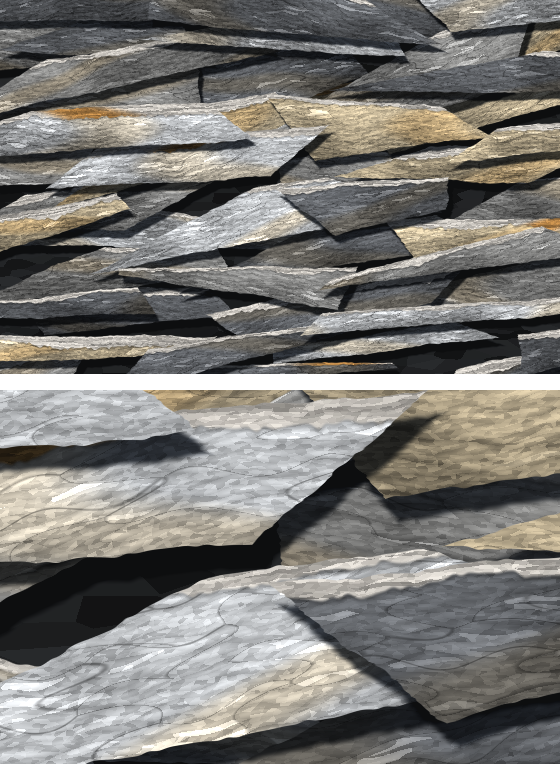
Top: the whole. Bottom: its middle third, enlarged.
This texture is drawn by a WebGL 1 fragment shader. Its source:

```glsl
precision highp float;
uniform vec2 u_resolution;

float hash(float n) { return fract(sin(n * 12.9898) * 43758.547); }
vec2 hash2(vec2 c) {
  return fract(sin(vec2(dot(c, vec2(127.1, 311.7)), dot(c, vec2(269.5, 183.3)))) * 43758.547);
}

// Cellular noise: nearest distance, crack distance, cell shade
vec3 cells(vec2 p) {
  vec2 corner = floor(p);
  float nearest = 9.0, second = 9.0, shade = 0.0;
  for (int j = -1; j <= 1; j++) {
    for (int i = -1; i <= 1; i++) {
      vec2 c = corner + vec2(float(i), float(j));
      vec2 h = hash2(c);
      float d = length(c + h - p);
      if (d < nearest) { second = nearest; nearest = d; shade = fract(h.x * 7.0 + h.y * 3.0); }
      else second = min(second, d);
    }
  }
  return vec3(nearest, second - nearest, shade);
}

float ragged(float x) {
  return sin(x * 9.0 + 2.0 * sin(x * 7.0)) * 0.6
       + sin(x * 43.0 + 3.0 * sin(x * 29.0)) * 0.22
       + sin(x * 173.0 + 2.0 * sin(x * 89.0)) * 0.13;
}

// Wedge-ended slab; x is the outline distance, y the distance to the top edge
vec2 slab(vec2 q, vec2 size, float seed) {
  q += 0.005 * vec2(ragged(q.y * 4.0 + seed), ragged(q.x + seed * 3.0));
  float top = q.y - size.y + q.x * (hash(seed + 1.0) - 0.4) * 0.2;
  float bottom = -q.y - size.y + q.x * (hash(seed + 2.0) - 0.5) * 0.24;
  float leftSlant = mix(-1.0, 4.0, hash(seed + 3.0));
  float rightSlant = mix(-2.5, 2.5, hash(seed + 4.0));
  float left = (-q.x + leftSlant * q.y - size.x) / length(vec2(1.0, leftSlant));
  float right = (q.x + rightSlant * q.y - size.x) / length(vec2(1.0, rightSlant));
  return vec2(max(max(top, bottom), max(left, right)), top);
}

vec3 stone(vec2 q, vec2 size, float top, float seed) {
  vec2 s = q + seed * 1.7;
  s.y += 0.006 * sin(s.x * 13.0 + 2.0 * sin(s.x * 5.0)) + 0.12 * s.x * (hash(seed + 13.0) - 0.5);
  vec3 flake = cells(s * vec2(7.0, 30.0) + 0.25 * sin(s.yx * vec2(130.0, 47.0)));
  vec3 grain = cells(s * vec2(25.0, 170.0) + 0.3 * sin(s.yx * vec2(310.0, 90.0)));
  vec3 grit = cells(s * vec2(130.0, 290.0));

  float kind = hash(seed + 5.0);
  vec3 tone = vec3(0.34, 0.35, 0.365);
  if (kind > 0.28) tone = vec3(0.48, 0.48, 0.475);
  if (kind > 0.58) tone = vec3(0.71, 0.655, 0.545);
  if (kind > 0.80) tone = vec3(0.66, 0.67, 0.68);

  // Split face with flakes, streaks and a broad change of light
  float light = 1.0 + 0.16 * sin(s.x * 7.0 + s.y * 16.0 + sin(s.x * 17.0));
  light += 0.20 * (flake.z - 0.5) + 0.20 * (grain.z - 0.5) + 0.26 * (grit.z - 0.5);
  light += 0.22 * (0.45 - grain.x) + 0.12 * q.y / size.y;
  light += 0.05 * sin(s.y * 420.0 + 4.0 * sin(s.x * 21.0) + 2.0 * sin(s.x * 53.0));
  float chip = step(0.6, flake.z) * (1.0 - smoothstep(0.0, 0.07, flake.y));
  light *= 1.0 - 0.3 * chip;
  vec3 face = tone * light;
  float rust = smoothstep(0.4, 1.0, sin(s.x * 8.0 + 3.0 * sin(s.y * 14.0)));
  face *= mix(vec3(1.0), vec3(1.1, 1.01, 0.86), rust * 0.7);
  face += 0.2 * smoothstep(0.75, 1.0, grain.z) * smoothstep(0.45, 0.9, flake.z);

  // Sunlit layered rim along the top
  float depth = mix(0.004, 0.024, hash(seed + 6.0)) * (1.0 + 0.6 * ragged(s.x * 1.3));
  float layers = cells(vec2(s.x * 13.0, top * 280.0 + seed)).z;
  vec3 rim = vec3(0.88, 0.86, 0.83) * (0.66 + 0.36 * layers + 0.2 * (grit.z - 0.5));
  rim *= mix(vec3(1.0), vec3(0.92, 0.68, 0.38), rust * step(0.85, hash(seed + 7.0)));
  face *= 1.0 - 0.25 * smoothstep(-depth - 0.006, -depth, top);
  return mix(face, rim, smoothstep(-depth - 0.002, -depth + 0.002, top));
}

void main() {
  vec2 p = gl_FragCoord.xy / u_resolution.y;
  float soft = 0.7 / u_resolution.y;
  vec3 color = vec3(0.10, 0.105, 0.11) * (0.6 + cells(p * vec2(14.0, 45.0)).z);

  // Shuffled rows of slabs, large ones at the back
  for (int i = 0; i < 48; i++) {
    float order = float(i);
    float k = mod(order * 17.0, 48.0);
    float row = floor((k + 0.5) / 4.0), seed = k * 1.37 + 4.0;
    float high = row / 11.0;
    vec2 center = vec2((k - 4.0 * row + 0.5 * mod(row, 2.0)) * 0.43, high);
    center += (vec2(hash(seed), hash(seed + 8.0)) - 0.5) * vec2(0.3, 0.05);
    vec2 size = vec2(mix(0.19, 0.38, hash(seed + 9.0)), mix(0.029, 0.074, high));
    size.y *= mix(1.5, 0.75, order / 47.0) * mix(0.65, 1.35, hash(seed + 10.0));
    float angle = mix(0.0, 0.28, hash(seed + 11.0)) + high * 0.75 * (hash(seed + 12.0) - 0.55);
    float c = cos(angle), s = sin(angle);
    mat2 turn = mat2(c, -s, s, c);
    vec2 q = turn * (p - center);

    // Shadow falls below and to the right
    float shadow = slab(turn * (p - center - vec2(0.012, -0.021)), size, seed).x;
    color *= mix(vec3(1.0), vec3(0.24, 0.26, 0.29), 1.0 - smoothstep(-0.004, 0.004, shadow));
    color = max(color, vec3(0.05, 0.055, 0.06));

    vec2 d = slab(q, size, seed);
    if (d.x < soft) {
      vec3 body = stone(q, size, d.y, seed);
      color = mix(color, body, 1.0 - smoothstep(-soft, soft, d.x));
    }
  }
  gl_FragColor = vec4(clamp(color, 0.0, 1.0), 1.0);
}
```
